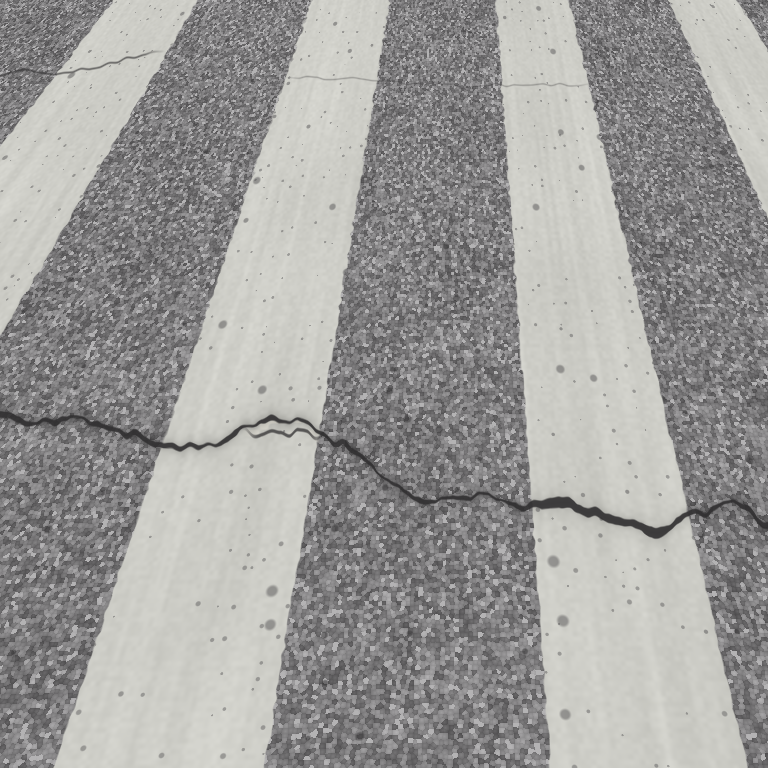
This texture is drawn by a three.js fragment shader. Its source:

```glsl
// Worn zebra crossing on speckled asphalt, seen in perspective with a crack across it.
varying vec2 vUv;

const vec3 STONE_DARK = vec3(0.335, 0.33, 0.335);
const vec3 STONE_LIGHT = vec3(0.61, 0.605, 0.61);
const vec3 PAINT_DULL = vec3(0.73, 0.73, 0.705);
const vec3 PAINT_CLEAN = vec3(0.84, 0.84, 0.815);
const vec3 CRACK_DARK = vec3(0.19, 0.185, 0.19);
const vec3 CHIP_LIGHT = vec3(0.88, 0.87, 0.83);
const float HALF_STRIPE = 0.208; // share of one repeat
const float SOFT = 0.0014;       // edge softness in canvas units

vec2 hash2(vec2 p) {
  vec3 q = fract(p.xyx * vec3(0.1031, 0.1030, 0.0973));
  q += dot(q, q.yzx + 33.33);
  return fract((q.xx + q.yz) * q.zy);
}

// Smooth value noise, 0 to 1
float noise(vec2 p) {
  vec2 i = floor(p), f = fract(p);
  f = f * f * (3.0 - 2.0 * f);
  float low = mix(hash2(i).x, hash2(i + vec2(1.0, 0.0)).x, f.x);
  float high = mix(hash2(i + vec2(0.0, 1.0)).x, hash2(i + 1.0).x, f.x);
  return mix(low, high, f.y);
}

// Cellular noise: x is distance to the nearest seed, y is that seed's random value
vec2 cells(vec2 p) {
  vec2 base = floor(p), nearest = vec2(9.0, 0.0);
  for (int j = -1; j <= 1; j++)
    for (int i = -1; i <= 1; i++) {
      vec2 cell = base + vec2(float(i), float(j));
      float d = length(cell + 0.15 + 0.7 * hash2(cell) - p);
      if (d < nearest.x) nearest = vec2(d, hash2(cell + 71.0).y);
    }
  return nearest;
}

float bump(float x, float center, float width) {
  float k = (x - center) / width;
  return exp(-k * k);
}

float line(float dist, float halfWidth) {
  return 1.0 - smoothstep(halfWidth - SOFT, halfWidth + SOFT, abs(dist));
}

float span(float x, float start, float end, float fade) {
  return smoothstep(start, start + fade, x) * (1.0 - smoothstep(end - fade, end, x));
}

float jitter(float x, float seed) {
  return 0.014 * (noise(vec2(x * 28.0, seed)) - 0.5) + 0.009 * (noise(vec2(x * 85.0, seed + 5.0)) - 0.5);
}

// Depth below the top edge at which the main crack runs
float crackPath(float x) {
  float drop = 0.545 + 0.108 * smoothstep(0.38, 0.56, x) + 0.025 * smoothstep(0.95, 1.0, x);
  return drop + 0.038 * bump(x, 0.23, 0.09) + 0.04 * bump(x, 0.84, 0.07) + jitter(x, 3.0);
}

// Scattered round pits in a share of the cells
float pits(vec2 p, float share, float radius) {
  vec2 c = cells(p);
  float r = radius * (0.5 + fract(c.y * 37.0));
  return step(1.0 - share, c.y) * (1.0 - smoothstep(r * 0.6, r * 1.2, c.x));
}

vec3 asphalt(vec2 road) {
  vec2 grain = cells(road * 400.0);
  float tone = grain.y + 0.22 - 0.38 * grain.x;
  tone += 0.4 * smoothstep(0.86, 1.0, grain.y) + 0.16 * (noise(road * 30.0) - 0.5);
  vec3 color = mix(STONE_DARK, STONE_LIGHT, clamp(tone, -0.1, 1.35));
  return mix(color, CRACK_DARK, 0.5 * pits(road * 45.0, 0.25, 0.09));
}

vec3 paint(vec2 road) {
  float streaks = 0.6 * noise(road * vec2(260.0, 9.0)) + 0.4 * noise(road * vec2(90.0, 5.0) + 8.0);
  float blotch = noise(road * 14.0 + 3.0);
  float grain = noise(road * 380.0);
  float tone = 0.1 + 0.55 * streaks + 0.28 * blotch + 0.3 * grain;
  vec3 color = mix(PAINT_DULL, PAINT_CLEAN, clamp(tone, 0.0, 1.1));
  color = mix(color, STONE_DARK, 0.45 * pits(road * 105.0, 0.22, 0.11));
  return mix(color, STONE_DARK, 0.5 * pits(road * 24.0 + 6.0, 0.4, 0.06));
}

void main() {
  // Perspective: stripes fan out from a vanishing point above the canvas
  float x = vUv.x, depth = 1.0 - vUv.y;
  float scale = 1.0 + 1.7 * depth;
  float side = (x - 0.6035) / scale;
  vec2 road = vec2(side, log(scale) / 1.7) + 2.0;

  // Stripe repeats with slightly ragged edges
  float repeat = 1.612 + 4.265 * side + 0.587 * side * side;
  float edge = (abs(fract(repeat + 0.5) - 0.5) - HALF_STRIPE) * scale / (4.265 + 1.174 * side);
  edge += 0.004 * (noise(road * 220.0) - 0.5);
  float painted = 1.0 - smoothstep(-SOFT, SOFT, edge);
  vec3 color = mix(asphalt(road), paint(road), painted);

  // Main crack, a side branch and the chipped paint between them
  float dist = depth - crackPath(x);
  float width = 0.0014 + 0.003 * noise(vec2(x * 40.0, 1.0)) + 0.0028 * span(x, 0.67, 0.92, 0.06);
  float branchMask = span(x, 0.31, 0.43, 0.03);
  float branch = dist - 0.016 * branchMask - 0.5 * jitter(x, 11.0) * branchMask;
  float chip = branchMask * line(dist - 0.008, 0.006) * smoothstep(0.35, 0.55, noise(vUv * 90.0));
  color = mix(color, CHIP_LIGHT, 0.8 * chip);
  color *= 1.0 - 0.22 * exp(-abs(dist) * 130.0);
  color = mix(color, CRACK_DARK, 0.75 * branchMask * line(branch, 0.0022));
  color = mix(color, CRACK_DARK, 0.9 * line(dist + 0.002 * (noise(vUv * 150.0) - 0.5), width));

  // Hairline cracks near the top
  float leftHair = depth - 0.095 + 0.025 * smoothstep(0.1, 0.21, x) - 0.5 * jitter(x, 21.0);
  float farHair = depth - 0.1 - 0.012 * smoothstep(0.4, 0.65, x) - 0.4 * jitter(x, 31.0);
  color = mix(color, CRACK_DARK, 0.65 * span(x, -0.1, 0.22, 0.04) * line(leftHair, 0.0012));
  color = mix(color, CRACK_DARK, 0.35 * span(x, 0.36, 0.78, 0.04) * line(farHair, 0.0008));
  gl_FragColor = vec4(color, 1.0);
}
```
